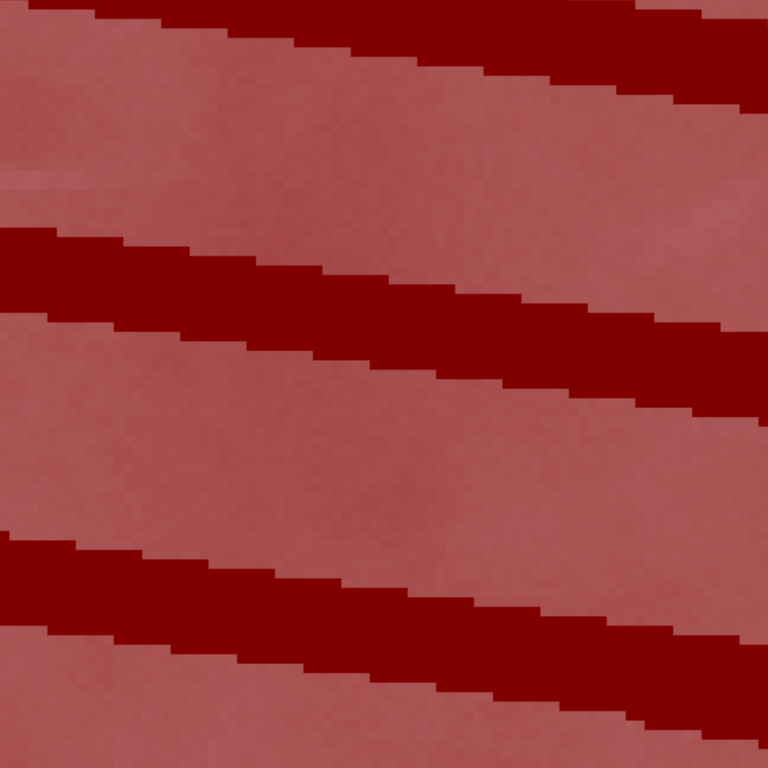
Write a three.js fragment shader that draws this pattern.

```glsl
varying vec2 vUv;

const float GRID = 81.0;
const float PERIOD = 32.72;
const float SLOPE = 1.0 / 7.0;
const vec3 MAROON = vec3(0.5, 0.0, 0.0);
const vec3 WHITE = vec3(1.0);

float hash(vec2 p) {
  vec3 q = fract(vec3(p.xyx) * 0.1031);
  q += dot(q, q.yzx + 33.33);
  return fract((q.x + q.y) * q.z);
}

float valueNoise(vec2 p) {
  vec2 i = floor(p);
  vec2 f = fract(p);
  f = f * f * (3.0 - 2.0 * f);
  float lower = mix(hash(i), hash(i + vec2(1.0, 0.0)), f.x);
  float upper = mix(hash(i + vec2(0.0, 1.0)), hash(i + vec2(1.0)), f.x);
  return mix(lower, upper, f.y);
}

float fbm(vec2 p, int octaves) {
  float sum = 0.0;
  float amplitude = 0.5;
  for (int i = 0; i < 6; i++) {
    if (i >= octaves) break;
    sum += amplitude * (valueNoise(p) - 0.5);
    p = p * 2.03 + 17.3;
    amplitude *= 0.5;
  }
  return sum;
}

float softSpot(vec2 p, vec2 center, vec2 radius, float tilt) {
  vec2 d = p - center;
  d.y -= d.x * tilt;
  d /= radius;
  return exp(-dot(d, d));
}

// Slanted stripe, 1 inside; the last repeat is wider and has a notch
float stripe(vec2 cell, float period, float slope) {
  float v = cell.y + 0.5 - cell.x * slope + 9.07;
  float index = floor(v / period);
  float last = step(1.5, index);
  float width = 9.15 + 0.004 * cell.x;
  width += last * (0.35 + 0.9 * step(67.5, cell.x));
  return step(v - index * period, width);
}

// Share of white in the worn, mottled ground
float wear(vec2 cell, float grid) {
  vec2 p = (cell + 0.5) / grid;
  float tint = 0.326 + 0.065 * fbm(p * 6.0 + 4.0, 4);
  tint += 0.018 * (hash(cell + 91.0) - 0.5);
  tint -= 0.036 * softSpot(p, vec2(0.42, 0.42), vec2(0.34, 0.32), 0.0);
  tint += 0.045 * softSpot(p, vec2(0.02, 0.232), vec2(0.11, 0.018), 0.0);
  tint += 0.025 * softSpot(p, vec2(0.92, 0.29), vec2(0.1, 0.03), -0.6);
  return tint;
}

vec3 cellColor(vec2 cell, float grid) {
  vec3 ground = mix(MAROON, WHITE, wear(cell, grid));
  return mix(ground, MAROON, stripe(cell, PERIOD, SLOPE));
}

void main() {
  // Coarse square cells, counted from the upper left
  vec2 q = vec2(vUv.x, 1.0 - vUv.y) * GRID - 0.5;
  vec2 base = floor(q);
  vec2 blur = clamp(fwidth(q), 0.12, 0.5);
  vec2 weight = smoothstep(0.5 - blur, 0.5 + blur, q - base);

  // Blend the four nearest cells across narrow borders
  vec3 color = vec3(0.0);
  for (int j = 0; j < 2; j++) {
    for (int i = 0; i < 2; i++) {
      vec2 corner = vec2(float(i), float(j));
      vec2 share = mix(1.0 - weight, weight, corner);
      color += share.x * share.y * cellColor(base + corner, GRID);
    }
  }
  gl_FragColor = vec4(color, 1.0);
}
```
